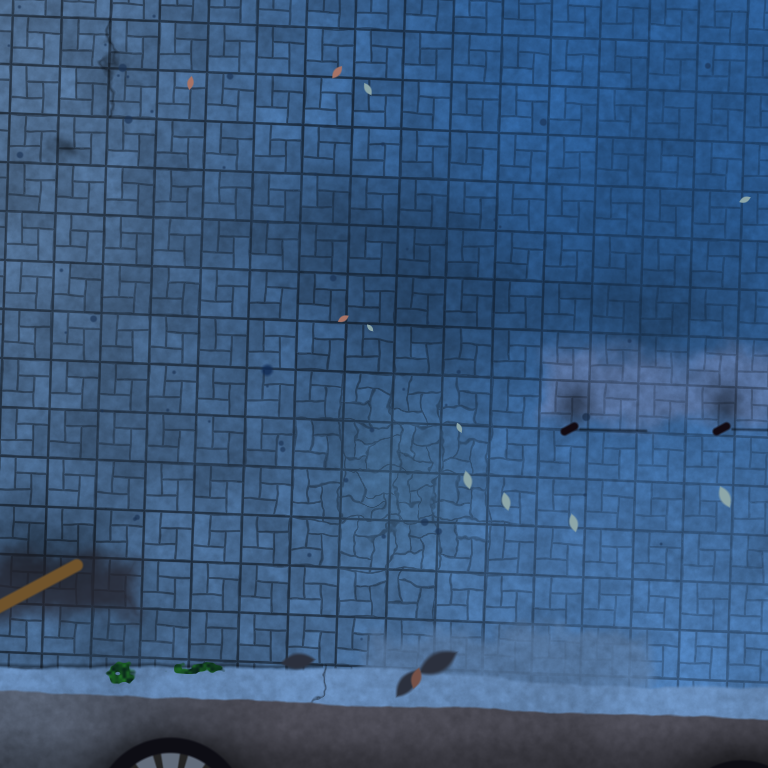
This texture is drawn by a three.js fragment shader. Its source:

```glsl
// Blue pinwheel pavement seen from above, with a kerb, road, tyres, stains and fallen leaves.
varying vec2 vUv;

float hash(vec2 p) {
  vec3 q = fract(p.xyx * 0.1031);
  q += dot(q, q.yzx + 33.33);
  return fract((q.x + q.y) * q.z);
}

float noise(vec2 p) {
  vec2 i = floor(p), f = fract(p);
  f = f * f * (3.0 - 2.0 * f);
  return mix(mix(hash(i), hash(i + vec2(1, 0)), f.x),
             mix(hash(i + vec2(0, 1)), hash(i + vec2(1, 1)), f.x), f.y);
}

float fbm(vec2 p) {
  float sum = 0.0, amp = 0.5;
  for (int i = 0; i < 4; i++, amp *= 0.5) {
    sum += amp * noise(p);
    p = mat2(1.6, 1.2, -1.2, 1.6) * p + 7.3;
  }
  return sum;
}

float box(vec2 p, vec2 halfSize) {
  vec2 d = abs(p) - halfSize;
  return length(max(d, 0.0)) + min(max(d.x, d.y), 0.0);
}

float segment(vec2 p, vec2 a, vec2 b) {
  vec2 d = b - a;
  return length(p - a - d * clamp(dot(p - a, d) / dot(d, d), 0.0, 1.0));
}

float blob(vec2 p, vec2 centre, vec2 radii) {
  vec2 d = (p - centre) / radii;
  return exp(-dot(d, d));
}

float fill(float d, float soft) { return 1.0 - smoothstep(-soft, soft, d); }

// Four bricks turn around a square: x is edge distance, y a random shade
vec2 pinwheel(vec2 g) {
  vec2 q = (fract(g) - 0.5) * 3.0;
  float nearest = box(q, vec2(0.5)), id = 4.0;
  for (int i = 0; i < 4; i++) {
    float d = box(q - vec2(-0.5, 1), vec2(1, 0.5));
    if (d < nearest) { nearest = d; id = float(i); }
    q = vec2(-q.y, q.x);
  }
  return vec2(nearest, hash(floor(g) * 5.0 + id + 91.0));
}

void leaf(inout vec3 col, float x, float y, float angle, float size, vec3 tint) {
  vec2 d = (vUv - vec2(x, y)) / size;
  d *= mat2(cos(angle), sin(angle), -sin(angle), cos(angle));
  col = mix(col, tint, fill(abs(d.y) - 0.45 * (1.0 - d.x * d.x), 0.15));
}

void tyre(inout vec3 col, vec2 d, float radius) {
  float r = length(d), spokes = abs(sin(atan(d.y, d.x) * 7.0));
  col *= 1.0 - 0.45 * exp(-max(r - radius, 0.0) * 30.0);
  col = mix(col, vec3(0.05, 0.05, 0.08), fill(r - radius, 0.002));
  vec3 rim = mix(vec3(0.14), vec3(0.38, 0.42, 0.48), smoothstep(0.3, 0.6, spokes));
  col = mix(col, rim, fill(r - radius * 0.8, 0.002));
}

void main() {
  vec2 p = vUv, wobble = vec2(fbm(p * 25.0), fbm(p * 25.0 + 40.0)) - 0.47, rough = p + wobble * 0.05;
  float cloud = fbm(p * 7.0), grain = fbm(p * 110.0);

  // Broad light and worn ground
  vec3 col = mix(mix(vec3(0.25, 0.37, 0.51), vec3(0.27, 0.44, 0.64), smoothstep(0.2, 0.9, p.x)),
                 mix(vec3(0.29, 0.4, 0.53), vec3(0.16, 0.34, 0.55), smoothstep(0.0, 0.8, p.x)),
                 smoothstep(0.2, 0.75, p.y)) * (0.84 + 0.34 * cloud);
  col *= 1.0 - 0.22 * blob(p, vec2(0.75, 0.6), vec2(0.28, 0.09));
  col *= 1.0 - 0.14 * blob(p, vec2(0.5, 0.63), vec2(0.17, 0.15));
  float worn = blob(p, vec2(0.52, 0.37), vec2(0.1, 0.12));
  col = mix(col, vec3(0.25, 0.39, 0.52), 0.6 * worn);
  float strip = fill(box(rough - vec2(0.88, 0.495), vec2(0.175, 0.048)), 0.022);
  strip *= 1.0 - 0.5 * blob(p, vec2(0.89, 0.55), vec2(0.025, 0.04));
  col = mix(col, vec3(0.36, 0.45, 0.62), 0.8 * strip);

  // Bricks and joints
  vec2 grid = vec2(p.x - 0.031 * p.y - 0.05, 0.853 - p.y - 0.04 * p.x) / 0.0638;
  vec2 brick = pinwheel(grid + wobble * (0.08 + 0.9 * worn)), seam = 0.5 - abs(fract(grid) - 0.5);
  float clarity = 1.0 - 0.45 * smoothstep(0.45, 0.8, p.x) - 0.4 * worn;
  float joint = max(0.33 * smoothstep(-0.11, -0.02, brick.x),
                    0.46 * (1.0 - smoothstep(0.01, 0.04, min(seam.x, seam.y))));
  col *= 1.0 + (brick.y - 0.5) * 0.17 * clarity;
  col *= (1.0 - joint * clarity * (0.6 + 0.8 * cloud)) * (0.87 + 0.28 * grain);

  // Scattered spots, denser on the left
  for (float k = 0.0; k < 50.0; k++) {
    vec2 spot = vec2(hash(vec2(k, 3)) * (0.45 + 0.55 * hash(vec2(k, 29))), 0.16 + 0.84 * hash(vec2(k, 17)));
    float size = 0.0015 + 0.004 * pow(hash(vec2(k, 41)), 3.0);
    col = mix(col, vec3(0.1, 0.19, 0.32), 0.65 * fill(length(p - spot) - size, 0.0015));
  }
  col = mix(col, vec3(0.06, 0.16, 0.32), 0.8 * fill(length(p - vec2(0.348, 0.518)) - 0.007, 0.003));
  col *= 1.0 - 0.4 * blob(rough, vec2(0.078, 0.807), vec2(0.014, 0.011));
  col *= 1.0 - 0.4 * fill(segment(rough, vec2(0.137, 0.98), vec2(0.142, 0.86)) - 0.002, 0.003);

  // Brown stain and yellow pole
  col = mix(col, vec3(0.15, 0.15, 0.19), 0.78 * fill(box(rough - vec2(0.07, 0.238), vec2(0.11, 0.035)), 0.022));
  col *= 1.0 - 0.3 * blob(p, vec2(0.06, 0.29), vec2(0.09, 0.06));
  col = mix(col, vec3(0.43, 0.32, 0.17), fill(segment(p, vec2(-0.02, 0.2), vec2(0.1, 0.264)) - 0.008, 0.002));

  // Paired dark marks on the strip
  for (float i = 0.0; i < 2.0; i++) {
    vec2 d = p - vec2(0.741 + 0.198 * i, 0.441);
    col *= 1.0 - 0.42 * blob(d, vec2(0.007, 0.032), vec2(0.023, 0.027));
    col *= 1.0 - 0.5 * fill(segment(d, vec2(0.015, 0), vec2(0.1, -0.002)) - 0.0015, 0.002);
    col = mix(col, vec3(0.07, 0.04, 0.07), fill(segment(d, vec2(-0.006, -0.003), vec2(0.007, 0.004)) - 0.005, 0.002));
  }

  // Concrete apron, kerb, road and tyres
  vec3 concrete = vec3(0.33, 0.45, 0.6) * (0.72 + 0.32 * cloud + 0.25 * grain);
  col = mix(col, concrete, 0.8 * fill(box(rough - vec2(0.66, 0.125), vec2(0.175, 0.052)), 0.016));
  float kerb = p.y - mix(0.13, 0.105, smoothstep(0.42, 0.85, p.x)) - wobble.x * 0.008;
  float edge = p.y - 0.099 + 0.036 * p.x - wobble.y * 0.008;
  col *= 1.0 - 0.4 * fill(abs(kerb - 0.003) - 0.002, 0.003) * step(p.x, 0.42);
  col = mix(col, concrete * 1.15, fill(kerb, 0.003));
  col *= 1.0 - 0.5 * fill(segment(rough, vec2(0.422, 0.09), vec2(0.422, 0.14)) - 0.001, 0.002);
  vec3 road = mix(vec3(0.33, 0.37, 0.44), vec3(0.28, 0.28, 0.32), smoothstep(0.0, 0.4, p.x));
  road *= (0.75 + 0.3 * cloud + 0.25 * grain) * (0.72 + 0.28 * smoothstep(0.0, 0.06, p.y));
  tyre(road, p - vec2(0.222, -0.06), 0.0995);
  tyre(road, p - vec2(0.965, -0.075), 0.085);
  col = mix(col, road, fill(edge, 0.002));

  // Weeds, shoe and leaves
  float weeds = blob(p, vec2(0.158, 0.125), vec2(0.022, 0.018)) + 0.8 * blob(p, vec2(0.255, 0.13), vec2(0.055, 0.01));
  vec3 green = mix(vec3(0.03, 0.13, 0.1), vec3(0.13, 0.43, 0.16), noise(p * 210.0));
  col = mix(col, green, smoothstep(0.45, 0.6, weeds * (0.4 + noise(p * 130.0))));
  vec3 dark = vec3(0.17, 0.19, 0.24), rust = vec3(0.65, 0.45, 0.4), pale = vec3(0.55, 0.65, 0.66);
  leaf(col, 0.57, 0.137, 0.5, 0.028, dark);
  leaf(col, 0.53, 0.11, 0.9, 0.022, dark);
  leaf(col, 0.542, 0.117, 1.3, 0.014, rust * 0.7);
  leaf(col, 0.388, 0.139, 0.1, 0.022, dark);
  leaf(col, 0.439, 0.906, 0.9, 0.01, rust);
  leaf(col, 0.248, 0.892, 1.4, 0.009, rust);
  leaf(col, 0.447, 0.585, 0.5, 0.008, rust);
  leaf(col, 0.479, 0.884, 2.1, 0.009, pale);
  leaf(col, 0.482, 0.573, 2.3, 0.006, pale);
  leaf(col, 0.598, 0.443, 2.0, 0.007, pale);
  for (float i = 0.0; i < 3.0; i++)
    leaf(col, 0.609 + 0.031 * i + 0.019 * i * i, 0.375 - 0.028 * i, 1.8, 0.012, pale);
  leaf(col, 0.944, 0.353, 2.0, 0.015, pale);
  leaf(col, 0.97, 0.74, 0.4, 0.008, pale);
  gl_FragColor = vec4(col, 1.0);
}
```
